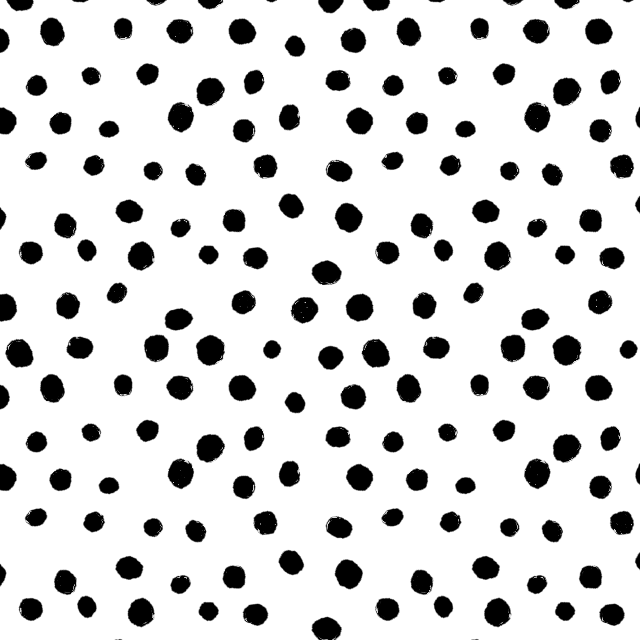
Reproduce this pattern procedurally as a three.js fragment shader.

```glsl
varying vec2 vUv;

const vec3 PAPER = vec3(1.0);
const vec3 INK = vec3(0.0);
const float TILE = 0.557;              // repeat length of the layout
const vec2 GRID = vec2(6.0, 8.0);      // dots per tile, staggered rows
const float SCATTER = 0.021;           // largest shift from the lattice
const float RADIUS_MIN = 0.0136;
const float RADIUS_MAX = 0.0222;
const float EDGE = 0.0015;             // half width of the soft edge

vec2 hash2(vec2 p) {
  vec3 h = fract(vec3(p.xyx) * vec3(0.1031, 0.1030, 0.0973));
  h += dot(h, h.yzx + 33.33);
  return fract((h.xx + h.yz) * h.zy);
}

vec2 unitDir(float angle) {
  return vec2(cos(angle), sin(angle));
}

float cornerSlope(vec2 cell, vec2 offset) {
  return dot(unitDir(6.2832 * hash2(cell).x), offset);
}

float gradientNoise(vec2 p) {
  vec2 i = floor(p);
  vec2 f = p - i;
  vec2 u = f * f * f * (f * (f * 6.0 - 15.0) + 10.0);
  vec2 e = vec2(1.0, 0.0);
  float low = mix(cornerSlope(i, f), cornerSlope(i + e, f - e), u.x);
  float high = mix(cornerSlope(i + e.yx, f - e.yx), cornerSlope(i + 1.0, f - 1.0), u.x);
  return mix(low, high, u.y);
}

// Signed distance to a hand-painted, slightly oval blob
float blobDistance(vec2 q, float radius, float stretch, float tilt, vec2 seed) {
  vec2 axis = unitDir(tilt);
  vec2 oval = vec2(dot(q, axis) / stretch, dot(q, vec2(-axis.y, axis.x)) * stretch);
  float len = length(oval);
  vec2 dir = oval / max(len, 0.00001);
  float wobble = 0.15 * gradientNoise(dir * 1.2 + seed)
               + 0.07 * gradientNoise(dir * 3.5 + seed + 7.0)
               + 0.03 * gradientNoise(dir * 11.0 + seed + 19.0);
  return len - radius * (1.0 + wobble);
}

// Thin dry-brush arcs along one side of the rim
float rimScratches(vec2 q, float d, float facing, vec2 seed) {
  vec2 side = unitDir(facing);
  vec2 local = vec2(dot(q, side), dot(q, vec2(-side.y, side.x)));
  float angle = atan(local.y, local.x + 0.00001);
  float reach = 1.0 - smoothstep(0.5, 1.2, abs(angle));
  float rim = smoothstep(-0.0048, -0.002, d);
  float streak = gradientNoise(vec2(angle * 2.0, d * 420.0) + seed);
  return reach * rim * smoothstep(0.05, 0.35, streak);
}

// Small unpainted flecks inside a dot
float flecks(vec2 q, vec2 seed) {
  return smoothstep(0.4, 0.6, gradientNoise(q * 260.0 + seed));
}

float dotInk(vec2 p, vec2 cell, vec2 center) {
  vec2 id = floor(mod(cell + 0.5, GRID));
  vec2 place = hash2(id + 3.7);
  vec2 form = hash2(id + 21.3);
  vec2 brush = hash2(id + 47.9);
  vec2 seed = 40.0 + 60.0 * hash2(id + 83.1);

  vec2 q = p - center - SCATTER * sqrt(place.x) * unitDir(6.2832 * place.y);
  float radius = mix(RADIUS_MIN, RADIUS_MAX, form.x);
  float stretch = mix(1.0, 1.13, place.x);
  float d = blobDistance(q, radius, stretch, 6.2832 * form.y, seed);

  float wear = step(0.4, brush.x) * rimScratches(q, d, 6.2832 * brush.y, seed);
  wear = max(wear, step(0.82, brush.x) * flecks(q, seed));
  return (1.0 - smoothstep(-EDGE, EDGE, d)) * (1.0 - 0.85 * wear);
}

// Nearby dots of the staggered lattice
float dotField(vec2 p) {
  vec2 size = TILE / GRID;
  float ink = 0.0;
  for (int j = -1; j <= 1; j++) {
    float row = floor(p.y / size.y) + float(j);
    float shift = 0.5 * mod(row, 2.0);
    float column = floor(p.x / size.x - shift);
    for (int i = -1; i <= 1; i++) {
      vec2 cell = vec2(column + float(i), row);
      vec2 center = (cell + vec2(shift + 0.5, 0.5)) * size;
      ink = max(ink, dotInk(p, cell, center));
    }
  }
  return ink;
}

void main() {
  gl_FragColor = vec4(mix(PAPER, INK, dotField(vUv)), 1.0);
}
```
